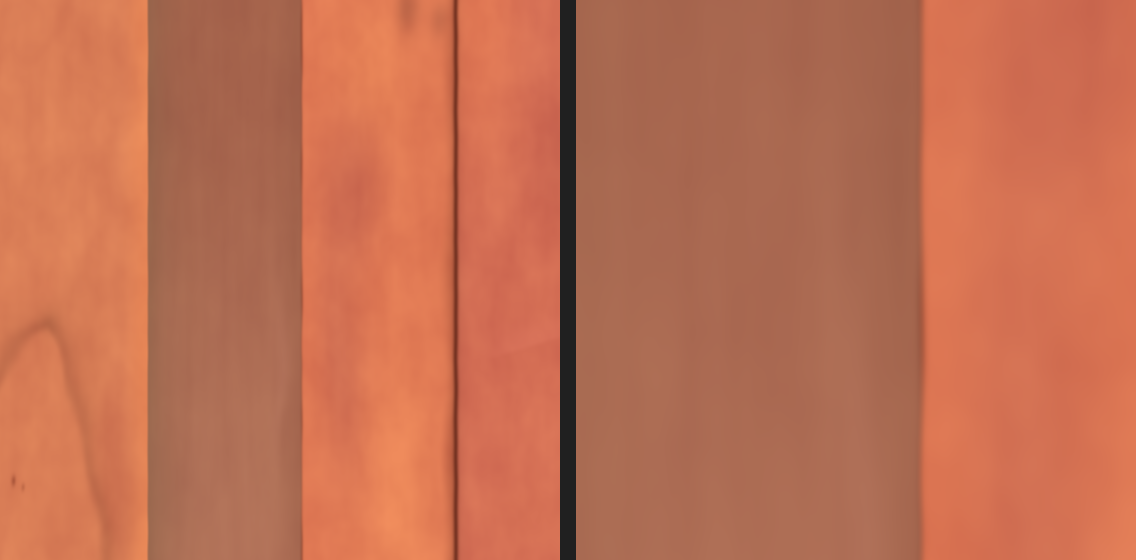
Left: the whole. Right: its middle third, enlarged.
This texture is drawn by a Shadertoy shader. Its source:

```glsl
vec2 gradientAt(vec2 cell) {
    float h = fract(sin(dot(cell, vec2(127.1, 311.7))) * 4375.85);
    return vec2(cos(6.2832 * h), sin(6.2832 * h));
}

// Gradient noise, roughly -0.7 to 0.7
float noise(vec2 p) {
    vec2 i = floor(p), f = p - i;
    vec2 u = f * f * f * (f * (f * 6.0 - 15.0) + 10.0);
    vec2 e = vec2(1.0, 0.0);
    float low = mix(dot(gradientAt(i), f), dot(gradientAt(i + e), f - e), u.x);
    float high = mix(dot(gradientAt(i + e.yx), f - e.yx), dot(gradientAt(i + 1.0), f - 1.0), u.x);
    return mix(low, high, u.y);
}

float blob(vec2 p, vec2 center, vec2 radius) {
    vec2 d = (p - center) / radius;
    return exp(-dot(d, d));
}

// Lopsided growth ring, open toward the bottom
float cathedral(vec2 p) {
    p.x += 0.014 * noise(p * vec2(14.0, 11.0));
    float dx = p.x - 0.082;
    float spread = dx > 0.0 ? 0.155 : 0.28;
    float slope = 2.0 * dx / (spread * spread);
    return (0.42 - p.y - dx * dx / (spread * spread)) / sqrt(1.0 + slope * slope);
}

vec3 goldenBoard(vec2 p) {
    vec3 c = mix(vec3(0.855, 0.495, 0.34), vec3(0.91, 0.53, 0.34), smoothstep(0.21, 0.27, p.x));
    c = mix(c, vec3(0.80, 0.43, 0.31), 0.6 * blob(p, vec2(0.205, 0.19), vec2(0.03, 0.13)));
    float ring = cathedral(p);
    float line = 0.7 * exp(-pow(ring / 0.014, 2.0)) + 0.4 * smoothstep(-0.07, 0.0, ring) * smoothstep(0.02, 0.0, ring);
    line += 0.7 * blob(p, vec2(0.085, 0.425), vec2(0.022, 0.03));
    c = mix(c, vec3(0.66, 0.36, 0.25), 0.42 * line);
    float specks = blob(p, vec2(0.021, 0.139), vec2(0.004, 0.009))
                 + 0.6 * blob(p, vec2(0.04, 0.128), vec2(0.004, 0.007));
    return mix(c, vec3(0.55, 0.25, 0.16), 0.5 * specks);
}

vec3 brownBoard(vec2 p) {
    vec3 c = mix(vec3(0.70, 0.45, 0.35), vec3(0.645, 0.385, 0.295), smoothstep(0.0, 0.95, p.y));
    c = mix(c, vec3(0.56, 0.39, 0.29), 0.7 * exp(-(p.x - 0.264) / 0.04));
    c = mix(c, vec3(0.62, 0.38, 0.29), 0.6 * smoothstep(0.47, 0.54, p.x));
    return c + 0.025 * blob(p, vec2(0.5, 0.33), vec2(0.012, 0.16));
}

vec3 orangeBoard(vec2 p) {
    vec3 c = vec3(0.88, 0.475, 0.33);
    c = mix(c, vec3(0.94, 0.55, 0.36), 0.85 * blob(p, vec2(0.71, 0.1), vec2(0.07, 0.25)));
    c = mix(c, vec3(0.91, 0.52, 0.34), 0.7 * blob(p, vec2(0.67, 0.87), vec2(0.09, 0.14)));
    float blush = blob(p, vec2(0.62, 0.66), vec2(0.06, 0.12))
                + blob(p, vec2(0.61, 0.36), vec2(0.045, 0.2));
    c = mix(c, vec3(0.78, 0.40, 0.31), 0.75 * min(blush, 1.0));
    float smudge = blob(p, vec2(0.735, 0.985), vec2(0.02, 0.04))
                 + 0.7 * blob(p, vec2(0.785, 0.96), vec2(0.014, 0.03));
    c = mix(c, vec3(0.70, 0.38, 0.27), 0.7 * smudge);
    // Shade beside the open joint
    return mix(c, vec3(0.72, 0.36, 0.25), 0.65 * smoothstep(0.785, 0.814, p.x));
}

vec3 redBoard(vec2 p) {
    vec3 c = mix(vec3(0.83, 0.43, 0.33), vec3(0.88, 0.47, 0.33), smoothstep(0.5, 1.0, p.y) * smoothstep(0.98, 0.85, p.x));
    c = mix(c, vec3(0.78, 0.39, 0.31), 0.7 * blob(p, vec2(1.0, 0.72), vec2(0.05, 0.12)));
    c = mix(c, vec3(0.87, 0.48, 0.35), 0.6 * blob(p, vec2(0.94, 0.08), vec2(0.1, 0.07)));
    float band = p.y - 0.365 - 0.035 * smoothstep(0.84, 1.0, p.x);
    return c + 0.022 * smoothstep(-0.008, 0.004, band) * smoothstep(0.06, 0.0, band) * smoothstep(0.84, 0.92, p.x);
}

vec3 boardColor(int board, vec2 p) {
    if (board == 0) return goldenBoard(p);
    if (board == 1) return brownBoard(p);
    if (board == 2) return orangeBoard(p);
    return redBoard(p);
}

void mainImage(out vec4 fragColor, in vec2 fragCoord) {
    vec2 uv = fragCoord / iResolution.xy;
    float soft = max(0.0028, 0.75 / iResolution.x);
    vec2 warped = uv + 0.02 * vec2(noise(uv * vec2(9.0, 5.0)), noise(uv * 7.0 + 31.0));
    vec3 color = vec3(0.0);

    for (int i = 0; i < 4; i++) {
        float board = float(i);
        float edge = -0.011 + 0.275 * board + 0.0012 * noise(vec2(board * 7.3, uv.y * 18.0));
        float side = uv.x - edge;
        vec2 q = vec2(mix(uv.x, warped.x, smoothstep(0.0, 0.04, side)), warped.y);
        vec3 wood = boardColor(i, q);

        // Cloudy stain, fine mottling and faint vertical grain
        vec2 shift = vec2(board * 17.3, board * 5.7);
        float cloud = noise(warped * vec2(13.0, 6.0) + shift) + 0.6 * noise(warped * vec2(28.0, 15.0) + shift);
        float mottle = noise(warped * vec2(60.0, 42.0) + shift);
        float grain = noise(uv * vec2(48.0, 4.0) + shift) + 0.3 * noise(uv * vec2(110.0, 9.0) + shift);
        float strength = i == 1 ? 0.35 : 0.9;
        wood += strength * (cloud + 0.25 * mottle) * vec3(0.042, 0.048, 0.026);
        wood += (i == 1 ? 1.0 : 0.6) * grain * vec3(0.013, 0.014, 0.011);
        color = mix(color, wood, smoothstep(-soft, soft, side));

        // Joints: closed, faint and broken, then open and dark
        float broken = 0.12 + 0.2 * smoothstep(-0.2, 0.4, noise(vec2(3.7, uv.y * 9.0)));
        float depth = i == 3 ? 0.72 : (i == 2 ? broken : 0.0);
        float width = i == 3 ? 0.0045 : 0.003;
        color = mix(color, vec3(0.40, 0.15, 0.09), depth * exp(-pow(side / width, 2.0)));
        if (i == 3) color *= 1.0 - 0.1 * exp(-abs(side) / 0.009);
    }
    fragColor = vec4(color, 1.0);
}
```
